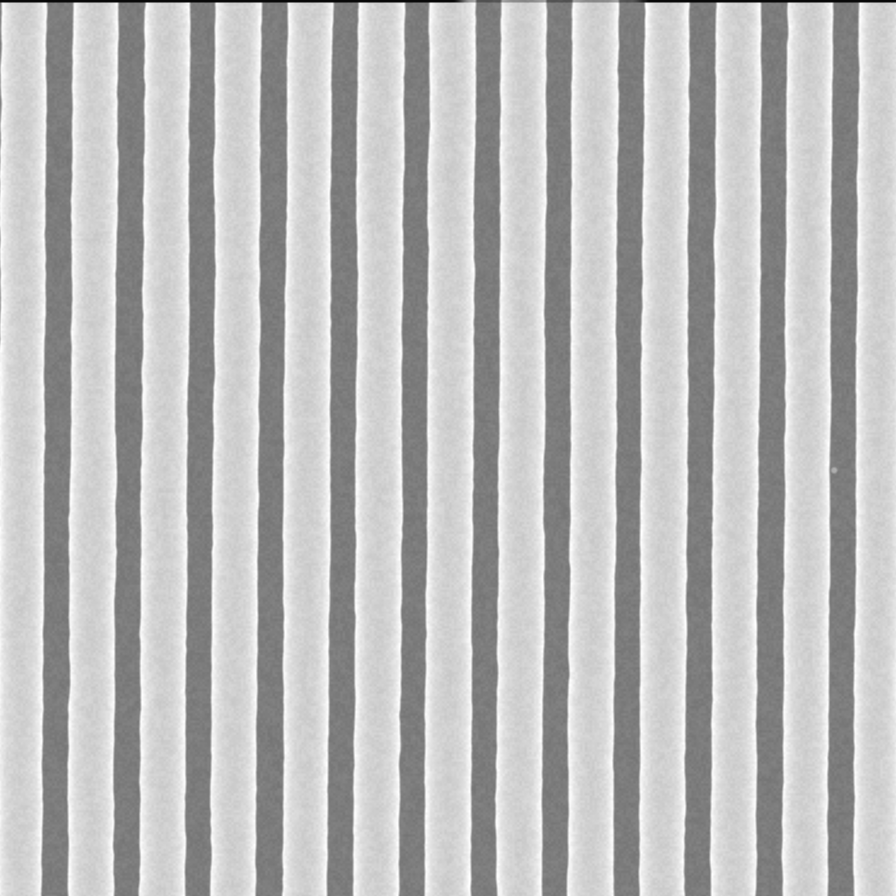
Reproduce this pattern procedurally as a Shadertoy shader.

```glsl
// Micrograph of twelve dark trenches between pale, bright-edged, slightly rough vertical ridges.

const float PITCH = 0.0797;        // trench to trench
const float HALF_TRENCH = 0.0143;
const float FIRST_TRENCH = 0.0612; // centre of the first trench at the bottom
const float SLANT = 0.0059;        // sideways drift over the full height
const float TRENCH_GREY = 0.487;
const float RIDGE_GREY = 0.802;
const float RIM_GLOW = 0.225;
const float RIM_FALLOFF = 0.0074;

float hash(vec2 p) {
    vec3 q = fract(vec3(p.xyx) * 0.1031);
    q += dot(q, q.yzx + 33.33);
    return fract((q.x + q.y) * q.z);
}

float valueNoise(vec2 p) {
    vec2 cell = floor(p), f = fract(p);
    f = f * f * (3.0 - 2.0 * f);
    return mix(mix(hash(cell), hash(cell + vec2(1, 0)), f.x),
               mix(hash(cell + vec2(0, 1)), hash(cell + vec2(1, 1)), f.x), f.y);
}

// Sideways wander of one edge, summed from long waves to fine nicks
float edgeWander(float y, float edgeId) {
    float sum = 0.0, amplitude = 0.0016, frequency = 9.0;
    for (int i = 0; i < 4; i++) {
        float row = edgeId * 7.0 + float(i) * 211.0;
        sum += amplitude * (valueNoise(vec2(y * frequency, row)) - 0.5);
        amplitude *= 0.8;
        frequency *= 2.3;
    }
    return sum;
}

// Signed distance from the nearest trench wall, positive on the ridge
float wallDistance(vec2 uv) {
    float x = uv.x - FIRST_TRENCH - SLANT * uv.y;
    float index = floor(x / PITCH + 0.5);
    float local = x - index * PITCH;
    float edgeId = 2.0 * index + step(0.0, local) + 40.0;
    return abs(local) - HALF_TRENCH + edgeWander(uv.y, edgeId);
}

float surfaceShade(float d, float softness) {
    float ridge = RIDGE_GREY + RIM_GLOW * exp(-max(d, 0.0) / RIM_FALLOFF);
    return mix(TRENCH_GREY, min(ridge, 0.995), smoothstep(-softness, softness, d));
}

float grain(vec2 uv) {
    return 0.045 * (valueNoise(uv * 370.0) - 0.5)
         + 0.025 * (valueNoise(uv * 130.0 + 57.0) - 0.5);
}

float speck(vec2 uv, vec2 centre, float radius) {
    return 1.0 - smoothstep(0.3 * radius, radius, length(uv - centre));
}

// Thin black scan border along the top, broken past the middle
float topBorder(vec2 uv, float pixel) {
    float line = smoothstep(-pixel, pixel, uv.y - 0.9972);
    float gap = smoothstep(0.505, 0.525, uv.x) - smoothstep(0.705, 0.725, uv.x);
    return line * (1.0 - 0.65 * gap);
}

void mainImage(out vec4 fragColor, in vec2 fragCoord) {
    vec2 uv = fragCoord / iResolution.xy;
    float pixel = 1.0 / iResolution.y;

    float grey = surfaceShade(wallDistance(uv), max(0.0019, 0.7 * pixel));
    grey += grain(uv);
    grey += 0.2 * speck(uv, vec2(0.931, 0.475), 0.005);
    grey = mix(grey, 0.03, topBorder(uv, pixel));

    fragColor = vec4(vec3(clamp(grey, 0.0, 1.0)), 1.0);
}
```
